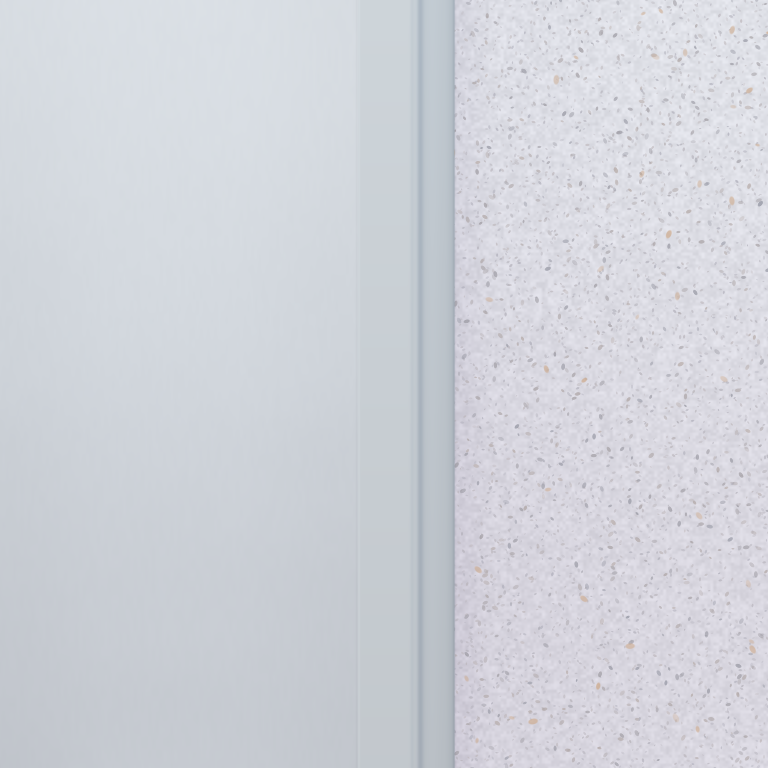
Write a WebGL 1 fragment shader that draws this texture.

```glsl
precision highp float;
// Smooth grey-blue panel with a grooved vertical trim beside a pale speckled stone wall.
uniform vec2 u_resolution;

float hash(vec2 p) {
  vec3 q = fract(vec3(p.xyx) * 0.1031);
  q += dot(q, q.yzx + 33.33);
  return fract((q.x + q.y) * q.z);
}

float noise(vec2 p) {
  vec2 i = floor(p), f = fract(p);
  f = f * f * (3.0 - 2.0 * f);
  return mix(mix(hash(i), hash(i + vec2(1.0, 0.0)), f.x),
             mix(hash(i + vec2(0.0, 1.0)), hash(i + vec2(1.0, 1.0)), f.x), f.y);
}

// Soft vertical line of the given half width
float line(float x, float center, float width) {
  float d = (x - center) / width;
  return exp(-d * d);
}

// Smooth vertical step
float edge(float x, float at, float blur) {
  return smoothstep(at - blur, at + blur, x);
}

// One layer of scattered chips: x is coverage, y is a tint selector
vec2 chips(vec2 uv, float scale, float density, float seed, float pixel) {
  vec2 p = uv * scale, cell = floor(p), result = vec2(0.0);
  for (int j = -1; j <= 1; j++) {
    for (int i = -1; i <= 1; i++) {
      vec2 id = cell + vec2(float(i), float(j));
      float present = step(hash(id + seed), density);
      vec2 center = id + vec2(hash(id + seed + 17.3), hash(id + seed + 41.7));
      float angle = 6.283 * hash(id + seed + 73.1);
      vec2 d = p - center;
      d = vec2(cos(angle) * d.x + sin(angle) * d.y, cos(angle) * d.y - sin(angle) * d.x);
      float size = mix(0.13, 0.32, hash(id + seed + 91.9));
      float soft = max(0.08, pixel * scale * 0.7);
      float shape = 1.0 - smoothstep(size - soft, size + soft, length(d * vec2(0.8, 1.35)));
      shape *= present * mix(0.4, 1.0, hash(id + seed + 57.0));
      if (shape > result.x) result = vec2(shape, hash(id + seed + 29.0));
    }
  }
  return result;
}

vec3 panel(vec2 uv) {
  // Light falls off downwards and to the lower corners
  vec3 color = mix(vec3(0.765, 0.782, 0.808), vec3(0.808, 0.828, 0.852), smoothstep(0.0, 0.6, uv.y));
  color = mix(color, vec3(0.846, 0.866, 0.888), smoothstep(0.4, 1.0, uv.y));
  color += 0.010 * line(uv.x, 0.25, 0.2) - 0.008 * smoothstep(0.3, 0.46, uv.x);
  color -= 0.012 * (1.0 - smoothstep(0.0, 0.15, uv.x)) * (1.0 - 0.5 * uv.y);
  color += 0.006 * (noise(uv * vec2(5.0, 12.0)) - 0.5);
  color += 0.006 * (noise(uv * vec2(210.0, 60.0)) - 0.5);
  return color;
}

vec3 trim(vec2 uv) {
  vec3 flatStrip = mix(vec3(0.762, 0.783, 0.802), vec3(0.805, 0.832, 0.852), uv.y);
  vec3 outerStrip = mix(vec3(0.715, 0.738, 0.762), vec3(0.748, 0.783, 0.812), uv.y);
  vec3 color = mix(flatStrip, outerStrip, edge(uv.x, 0.541, 0.006));
  // Paired groove, then the rounded outer lip
  color -= vec3(0.035, 0.028, 0.022) * line(uv.x, 0.5365, 0.0025);
  color -= vec3(0.075, 0.065, 0.050) * line(uv.x, 0.5475, 0.0040);
  color += 0.012 * line(uv.x, 0.5425, 0.0020);
  color += 0.014 * line(uv.x, 0.563, 0.010);
  color -= vec3(0.050, 0.045, 0.040) * edge(uv.x, 0.586, 0.008);
  return color;
}

vec3 stone(vec2 uv, float pixel) {
  vec3 color = mix(vec3(0.838, 0.828, 0.868), vec3(0.865, 0.870, 0.900), smoothstep(0.15, 1.0, uv.y));
  color += vec3(0.012, 0.014, 0.010) * smoothstep(0.6, 0.9, uv.x);
  color -= vec3(0.030, 0.034, 0.025) * (1.0 - smoothstep(0.59, 0.65, uv.x));
  // Fine mottled grain
  color += 0.055 * (noise(uv * 260.0) - 0.5) + 0.035 * (noise(uv * 130.0 + 9.0) - 0.5);
  // Small grey flecks, larger chips and rare ochre grains
  vec2 fine = chips(uv, 150.0, 0.30, 3.0, pixel);
  vec2 medium = chips(uv, 95.0, 0.22, 131.0, pixel);
  vec2 ochre = chips(uv, 62.0, 0.018, 277.0, pixel);
  color = mix(color, mix(vec3(0.66, 0.66, 0.71), vec3(0.74, 0.71, 0.72), fine.y), 0.65 * fine.x);
  vec3 chipColor = mix(vec3(0.56, 0.57, 0.62), vec3(0.72, 0.67, 0.65), medium.y);
  color = mix(color, chipColor, 0.72 * medium.x);
  return mix(color, vec3(0.80, 0.66, 0.54), 0.75 * ochre.x);
}

void main() {
  vec2 uv = gl_FragCoord.xy / u_resolution;
  float pixel = 1.0 / u_resolution.y;
  float blur = max(0.0010, pixel * 0.7);

  vec3 color = mix(panel(uv), trim(uv), edge(uv.x, 0.466, blur));
  // Thin seam: shaded side and lit side
  color -= 0.020 * line(uv.x, 0.4645, 0.0014);
  color += 0.022 * line(uv.x, 0.4675, 0.0014);

  color = mix(color, stone(uv, pixel), edge(uv.x, 0.592, blur * 1.3));
  // Contact shadow where the trim meets the stone
  color -= vec3(0.055, 0.052, 0.045) * line(uv.x, 0.5915, 0.0022);
  gl_FragColor = vec4(clamp(color, 0.0, 1.0), 1.0);
}
```
